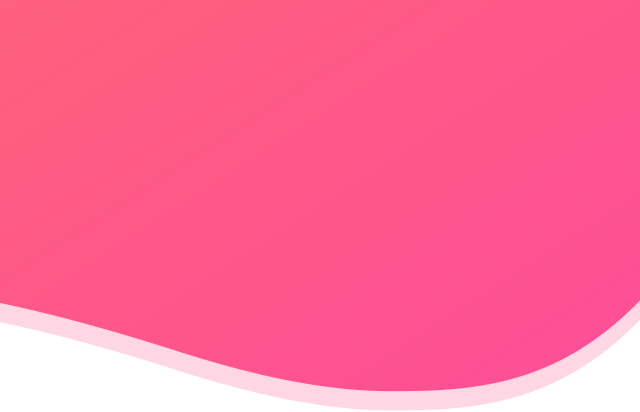
Reproduce this background procedurally as a Shadertoy shader.

```glsl
// A pink diagonal gradient hangs over white, ending in a smooth wave
// with a pale band beneath it. The wave is three joined cubic Hermite
// spans, and the band is the same wave shifted downward.

// Cubic through points a and b (x, height) with the given end slopes.
float hermite(float x, vec2 a, vec2 b, float slopeA, float slopeB) {
    float width = b.x - a.x;
    float t = (x - a.x) / width;
    float s = 1.0 - t;
    return mix(a.y, b.y, t * t * (3.0 - 2.0 * t))
         + width * t * s * (slopeA * s - slopeB * t);
}

// Height of the wave: gentle fall, trough, then a steep rise.
float waveHeight(float x) {
    vec2 bend = vec2(0.2734, 0.1495);
    vec2 trough = vec2(0.612, 0.0505);
    if (x < bend.x) return hermite(x, vec2(0.0, 0.2646), bend, -0.326, -0.4965);
    if (x < trough.x) return hermite(x, bend, trough, -0.4965, 0.0);
    return hermite(x, trough, vec2(1.0, 0.2707), 0.0, 1.6);
}

void mainImage(out vec4 fragColor, in vec2 fragCoord) {
    vec2 uv = fragCoord / iResolution.xy;

    // Height above the wave, and its change across one pixel
    float above = uv.y - waveHeight(uv.x);
    float pixel = length(vec2(dFdx(above), dFdy(above)));

    // Gradient from the top left to the bottom right corner
    float diagonal = 0.5 * (uv.x + 1.0 - uv.y);
    vec3 pink = mix(vec3(1.0, 0.376, 0.488), vec3(0.992, 0.302, 0.602), diagonal);

    // White ground, pale band, then the main field
    vec3 color = vec3(1.0);
    color = mix(color, vec3(1.0, 0.84, 0.89),
                clamp((above + 0.0465) / pixel + 0.5, 0.0, 1.0));
    color = mix(color, pink, clamp(above / pixel + 0.5, 0.0, 1.0));

    fragColor = vec4(color, 1.0);
}
```
